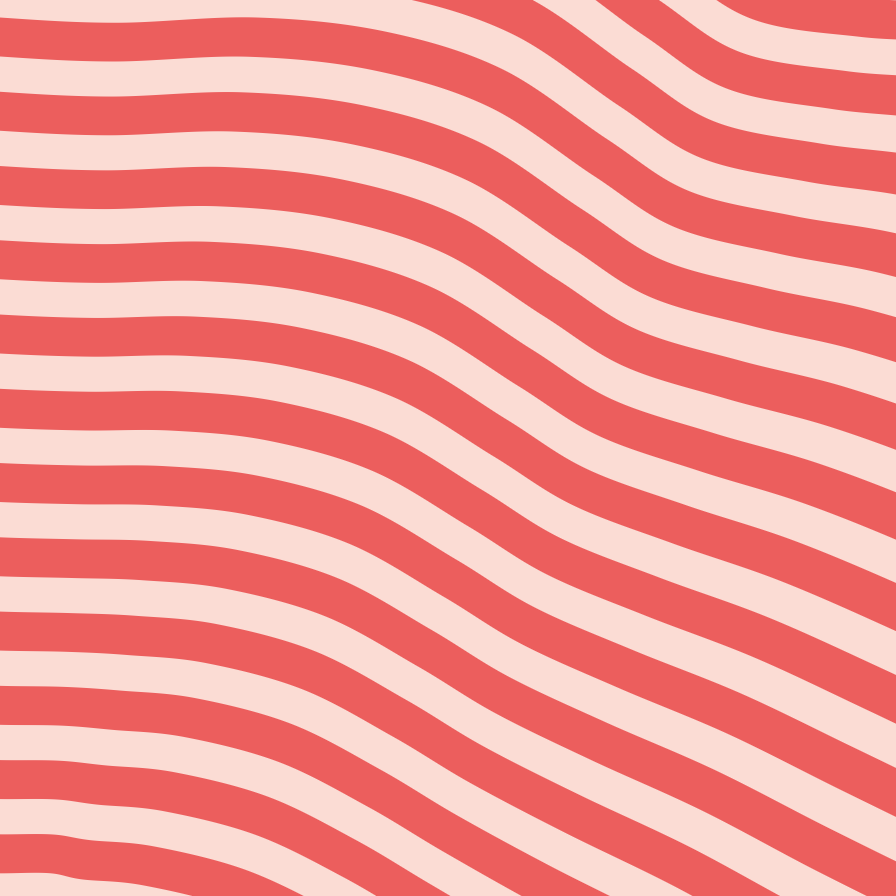
Write a WebGL 1 fragment shader that draws this pattern.

```glsl
precision highp float;
// Flowing two-colour stripes that bend like draped cloth.
// Every stripe is a smooth curve strung across slanted rails; each pixel finds
// the rail through it, and its position along that rail gives the stripe phase.

uniform vec2 u_resolution;

#define RED vec3(0.925, 0.367, 0.365)
#define CREAM vec3(0.985, 0.862, 0.832)
#define RED_SHARE 0.525   // part of each period that is red
#define GRID 768.0        // rail units across the canvas
#define SEGMENTS 10       // spans between the first and last visible rail
#define BISECTIONS 16

// Rail i: xy = its point on stripe 0, zw = step to the next stripe (y down).
vec4 rail(float i) {
  if (i < -0.5) return vec4(-100.0, 6.0, 5.0, 64.4);
  if (i < 0.5) return vec4(0.0, 15.0, 0.0, 63.65);
  if (i < 1.5) return vec4(100.0, 19.5, -5.0, 63.25);
  if (i < 2.5) return vec4(220.0, 15.0, -13.0, 64.1);
  if (i < 3.5) return vec4(330.0, 27.0, -18.0, 63.5);
  if (i < 4.5) return vec4(430.0, 59.0, -20.0, 62.4);
  if (i < 5.5) return vec4(520.0, 119.0, -21.5, 60.1);
  if (i < 6.5) return vec4(590.0, 163.5, -22.0, 59.5);
  if (i < 7.5) return vec4(680.0, 185.0, -23.0, 62.0);
  if (i < 8.5) return vec4(768.0, 200.0, -22.0, 65.8);
  if (i < 9.5) return vec4(860.0, 226.0, -21.0, 69.3);
  if (i < 10.5) return vec4(950.0, 266.0, -20.0, 70.3);
  return vec4(1040.0, 310.0, -19.0, 70.0);
}

float cross2(vec2 a, vec2 b) {
  return a.x * b.y - a.y * b.x;
}

// Positive when p lies to the right of the rail.
float sideOf(vec4 r, vec2 p) {
  return cross2(p - r.xy, r.zw);
}

void main() {
  vec2 uv = gl_FragCoord.xy / u_resolution;
  vec2 p = vec2(uv.x, 1.0 - uv.y) * GRID;

  // Span of rails that holds this pixel
  float span = 0.0;
  for (int i = 1; i < SEGMENTS; i++) {
    if (sideOf(rail(float(i)), p) > 0.0) span = float(i);
  }

  // Catmull-Rom coefficients between the two rails
  vec4 r0 = rail(span - 1.0);
  vec4 r1 = rail(span);
  vec4 r2 = rail(span + 1.0);
  vec4 r3 = rail(span + 2.0);
  vec4 c1 = 0.5 * (r2 - r0);
  vec4 c2 = r0 - 2.5 * r1 + 2.0 * r2 - 0.5 * r3;
  vec4 c3 = 0.5 * (r3 - r0) + 1.5 * (r1 - r2);

  // Bisect for the in-between rail passing through the pixel
  float t = 0.5;
  float stride = 0.25;
  for (int i = 0; i < BISECTIONS; i++) {
    vec4 guess = r1 + t * (c1 + t * (c2 + t * c3));
    t += sideOf(guess, p) > 0.0 ? stride : -stride;
    stride *= 0.5;
  }
  vec4 r = r1 + t * (c1 + t * (c2 + t * c3));
  vec4 slope = c1 + t * (2.0 * c2 + 3.0 * t * c3);

  // Stripe phase and how fast it changes across the stripe
  float phase = dot(p - r.xy, r.zw) / dot(r.zw, r.zw);
  vec2 tangent = slope.xy + phase * slope.zw;
  float rate = length(tangent) / max(abs(cross2(tangent, r.zw)), 0.001);

  // Signed distance to the stripe edge, smoothed over one pixel
  float halfWidth = 0.5 * RED_SHARE;
  float edge = abs(fract(phase - halfWidth + 0.5) - 0.5) - halfWidth;
  float pixel = GRID / min(u_resolution.x, u_resolution.y);
  float red = clamp(0.5 - edge / (rate * pixel), 0.0, 1.0);

  gl_FragColor = vec4(mix(CREAM, RED, red), 1.0);
}
```
